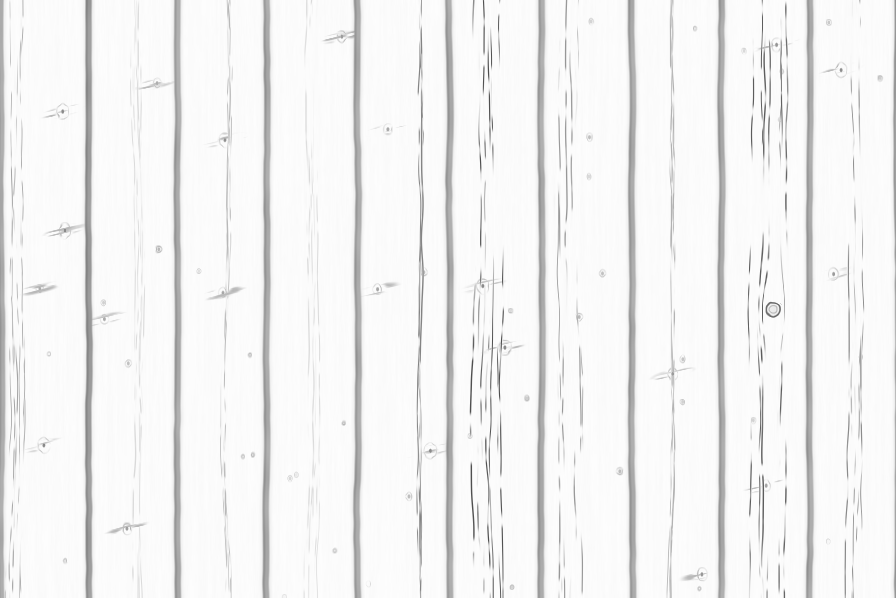
Write a Shadertoy shader that draws this texture map.

```glsl
// Ten whitewashed vertical wood planks with grey gaps, fine cracks and small knots.

float hash(vec2 p) {
    vec3 q = fract(p.xyx * 0.1031);
    q += dot(q, q.yzx + 33.33);
    return fract((q.x + q.y) * q.z);
}

float noise(vec2 p) {
    vec2 cell = floor(p), f = fract(p);
    f = f * f * (3.0 - 2.0 * f);
    return mix(mix(hash(cell), hash(cell + vec2(1, 0)), f.x),
               mix(hash(cell + vec2(0, 1)), hash(cell + vec2(1, 1)), f.x), f.y);
}

// Box-filtered coverage of a line with half width w
float stroke(float d, float w, float px) {
    return clamp((w + 0.5 * px - abs(d)) / px, 0.0, min(1.0, 2.0 * w / px));
}

// Broken vertical cracks, grouped differently on each plank
float cracks(vec2 p, int plank, float px) {
    float center[10] = float[](0.17, 0.55, 0.55, 0.50, 0.68, 0.42, 0.30, 0.45, 0.56, 0.52);
    float spread[10] = float[](0.22, 0.12, 0.05, 0.15, 0.04, 0.34, 0.34, 0.04, 0.46, 0.20);
    float depth[10] = float[](0.26, 0.10, 0.20, 0.10, 0.36, 0.52, 0.30, 0.22, 0.48, 0.34);
    float dark = 0.0;
    for (int i = 0; i < 7; i++) {
        float seed = float(plank * 31 + i * 7 + 5);
        float x = center[plank] + spread[plank] * ((float(i) + hash(vec2(seed, 3.0))) / 7.0 - 0.5);
        x += 0.07 * (noise(vec2(p.y * 0.5, float(plank) + 60.0)) - 0.5);
        x += 0.025 * (noise(vec2(p.y * 2.5, seed)) - 0.5);
        float segment = smoothstep(0.38, 0.68, noise(vec2(p.y * 0.9, seed + 300.0)));
        float broken = smoothstep(0.15, 0.65, noise(vec2(p.y * 7.0, seed + 600.0)));
        float width = 0.004 + 0.004 * hash(vec2(seed, 9.0));
        dark = max(dark, stroke(p.x - x, width, px) * segment * broken);
    }
    return dark * depth[plank] * 1.3;
}

// Scattered pin knots, specks and slanted smudges
float blemishes(vec2 p, float plank, float px) {
    float dark = 0.0;
    for (int i = 0; i < 6; i++) {
        vec2 seed = vec2(plank * 13.0 + 2.0, float(i) * 5.0 + 1.0);
        vec2 v = p - vec2(0.12 + 0.76 * hash(seed), 6.67 * hash(seed + 71.0));
        float kind = hash(seed + 143.0);
        float radius = 0.018 + 0.05 * kind * kind;
        float rough = noise(v * 24.0 + seed);
        float r = length(v * vec2(1.0, 0.8)) + 0.02 * (rough - 0.5);
        dark = max(dark, 0.28 * rough * stroke(r - radius, 0.007, px));
        dark = max(dark, 0.45 * kind * stroke(length(v * vec2(1.0, 0.7)), 0.016, px));
        if (kind > 0.62) {
            v.y -= 0.22 * v.x;
            float smudge = smoothstep(1.0, 0.5, length(v / vec2(0.28, 0.07)));
            float streak = smoothstep(0.45, 0.9, noise(v * vec2(7.0, 45.0) + seed));
            dark = max(dark, 0.26 * smudge * streak);
        }
    }
    return dark;
}

void mainImage(out vec4 fragColor, in vec2 fragCoord) {
    // One unit is one plank width
    vec2 p = 10.0 * fragCoord / iResolution.x;
    float px = 10.0 / iResolution.x;

    // Slightly uneven plank spacing
    float x = p.x - 0.015 + 0.04 * sin(0.62832 * p.x);
    int plank = clamp(int(floor(x)), 0, 9);
    vec2 local = vec2(x - float(plank), p.y);

    // Faint vertical grain
    float tone = 0.995 - 0.010 * noise(vec2(x * 45.0, p.y * 1.5))
                       - 0.008 * noise(vec2(x * 90.0, p.y * 9.0));

    // The large knot pushes the grain of its plank aside
    vec2 grain = local;
    float knot = 0.0;
    if (plank == 8) {
        vec2 v = local - vec2(0.585, 3.22);
        float r = length(v) + 0.012 * (noise(v * 25.0 + 40.0) - 0.5);
        grain.x -= v.x * 0.009 / (v.x * v.x + v.y * v.y * 0.1 + 0.002);
        knot = 0.55 * stroke(r - 0.078, 0.009, px) + 0.2 * stroke(r - 0.045, 0.006, px);
        knot += 0.06 * smoothstep(0.09, 0.05, r);
        grain.x = mix(9.0, grain.x, smoothstep(0.08, 0.11, r));
    }
    tone -= max(knot, max(cracks(grain, plank, px), blemishes(local, float(plank), px)));

    // Wavering gaps with a darker left side and soft edges
    float gap = round(x);
    float d = x - gap + 0.024 * (noise(vec2(p.y * 1.1, gap + 20.0)) - 0.5)
                      + 0.008 * (noise(vec2(p.y * 6.0, gap + 50.0)) - 0.5);
    float shade = mix(0.59, 0.67, smoothstep(-0.022, 0.004, d));
    shade += 0.05 * (noise(vec2(p.y * 3.0, gap + 80.0)) - 0.5);
    shade -= gap == 1.0 ? 0.06 : 0.0;
    tone -= 0.05 * smoothstep(0.085, 0.035, abs(d));
    tone = mix(tone, shade, smoothstep(0.045 + 0.3 * px, 0.022, abs(d)));

    fragColor = vec4(vec3(clamp(tone, 0.0, 1.0)), 1.0);
}
```
